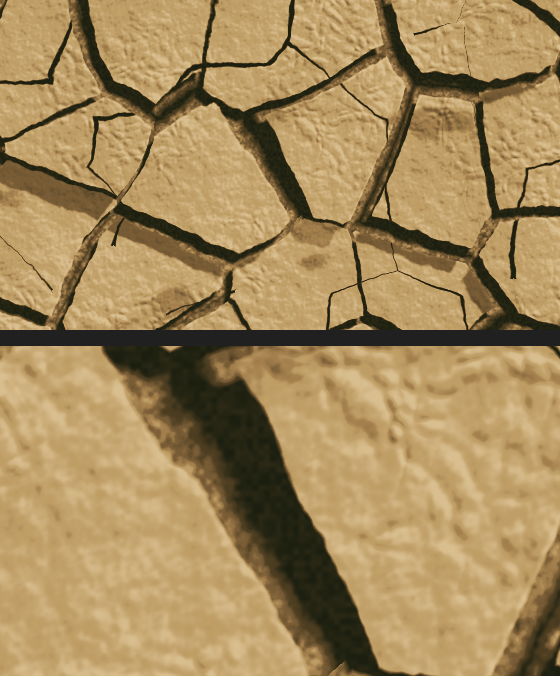
Top, the full canvas; bottom, a detail of the centre.
A Shadertoy shader for this texture:

```glsl
// Sun-baked mud: curled clay plates split by deep cracks, lit from the upper right.
// Warped Voronoi cells give the plates, each border has its own crack width, and
// offset samples toward the light give lit crack walls, rims and cast shadows.

#define PLATE_SCALE 2.6     // plates per canvas height
#define CRACK_MIN 0.005     // half width of the narrowest crack
#define CRACK_MAX 0.041     // half width of the widest crack
#define HAIR_SCALE 2.9      // cells of the hairline network
#define HAIR_WIDTH 0.0050   // half width of hairline cracks
#define HAIR_SHARE 0.48     // share of hairline borders that open
#define LIGHT vec2(0.60, 0.80)
#define SHADOW_REACH 0.10   // length of plate shadows
#define RELIEF 0.50         // strength of surface bumps
#define PLATE_TONE 0.87     // mean brightness of the clay

float hash(vec2 p) {
    vec3 q = fract(p.xyx * 0.1031);
    q += dot(q, q.yzx + 33.33);
    return fract((q.x + q.y) * q.z);
}

vec2 hash2(vec2 p) {
    return vec2(hash(p + 17.0), hash(p + 71.0));
}

float noise(vec2 p) {
    vec2 i = floor(p), f = fract(p);
    f = f * f * (3.0 - 2.0 * f);
    return mix(mix(hash(i), hash(i + vec2(1, 0)), f.x),
               mix(hash(i + vec2(0, 1)), hash(i + vec2(1, 1)), f.x), f.y);
}

float fbm(vec2 p) {
    float sum = 0.0, amp = 0.5;
    for (int i = 0; i < 4; i++) {
        sum += amp * noise(p);
        p = mat2(1.6, 1.2, -1.2, 1.6) * p + 5.3;
        amp *= 0.5;
    }
    return sum / 0.9375;
}

// Bends borders into curves, then frays them
vec2 warp(vec2 p) {
    vec2 bend = vec2(noise(p * 3.5 + 3.0), noise(p * 3.5 + 40.0)) - 0.5;
    vec2 fray = vec2(fbm(p * 22.0 + 9.0), fbm(p * 22.0 + 60.0)) - 0.5;
    return p + 0.11 * bend + 0.020 * fray;
}

// x: signed distance to the nearest crack edge (negative inside), y: plate height
vec2 crackField(vec2 p, float scale, bool hairline) {
    vec2 x = warp(p) * scale + (hairline ? 23.7 : 8.0);
    vec2 base = floor(x), f = fract(x), home = vec2(0), toHome = vec2(0);
    float best = 9.0;
    for (int j = -1; j <= 1; j++)
    for (int i = -1; i <= 1; i++) {
        vec2 cell = vec2(i, j);
        vec2 r = cell + 0.1 + 0.8 * hash2(base + cell) - f;
        if (dot(r, r) < best) { best = dot(r, r); home = cell; toHome = r; }
    }
    float d = 9.0;
    for (int j = -2; j <= 2; j++)
    for (int i = -2; i <= 2; i++) {
        vec2 cell = home + vec2(i, j);
        vec2 r = cell + 0.1 + 0.8 * hash2(base + cell) - f;
        vec2 across = r - toHome;
        if (dot(across, across) < 0.0001) continue;
        float pick = hash(2.0 * base + home + cell + 131.0);
        float width = hairline ? (pick < HAIR_SHARE ? HAIR_WIDTH : -0.1)
                               : mix(CRACK_MIN, CRACK_MAX, pick * pick);
        d = min(d, dot(0.5 * (toHome + r), normalize(across)) / scale - width);
    }
    return vec2(d, hash(base + home + 211.0));
}

// Clay surface height: clustered round blisters over rough grain
float clay(vec2 p) {
    vec2 x = p * 30.0 + 1.5 * vec2(noise(p * 16.0), noise(p * 16.0 + 30.0));
    vec2 base = floor(x);
    float nearest = 2.0;
    for (int j = -1; j <= 1; j++)
    for (int i = -1; i <= 1; i++) {
        vec2 cell = base + vec2(i, j);
        nearest = min(nearest, length(cell + hash2(cell) - x) / (0.6 + 0.6 * hash(cell)));
    }
    float patchy = smoothstep(0.35, 0.7, noise(p * 4.0 + 12.0));
    float blister = (1.0 - smoothstep(0.1, 0.75, nearest)) * mix(0.12, 0.55, patchy);
    return blister + 1.1 * fbm(p * 28.0) + 0.16 * noise(p * 125.0);
}

// Tone to colour, from crack black through umber to pale clay
vec3 earth(float t) {
    vec3 c = mix(vec3(0.09, 0.11, 0.055), vec3(0.30, 0.24, 0.13), smoothstep(0.0, 0.28, t));
    c = mix(c, vec3(0.47, 0.36, 0.21), smoothstep(0.28, 0.50, t));
    c = mix(c, vec3(0.64, 0.50, 0.30), smoothstep(0.50, 0.66, t));
    c = mix(c, vec3(0.75, 0.62, 0.40), smoothstep(0.66, 0.80, t));
    return mix(c, vec3(0.85, 0.745, 0.56), smoothstep(0.80, 1.08, t));
}

// Shadow that a higher plate at the sampled spot throws on this one
float castShadow(vec2 here, vec2 there) {
    return smoothstep(0.0, 0.012, there.x) * smoothstep(0.28, 0.40, there.y - here.y);
}

void mainImage(out vec4 fragColor, in vec2 fragCoord) {
    vec2 p = fragCoord / iResolution.y;
    float soft = max(0.0025, 0.8 / iResolution.y);
    vec2 here = crackField(p, PLATE_SCALE, false);
    vec2 near = crackField(p + LIGHT * 0.036, PLATE_SCALE, false);
    vec2 far = crackField(p + LIGHT * SHADOW_REACH, PLATE_SCALE, false);
    float grain = noise(p * 170.0);

    // Plate surface
    float slope = clay(p - LIGHT * 0.004) - clay(p + LIGHT * 0.004);
    float tone = PLATE_TONE + RELIEF * slope + 0.24 * (fbm(p * 4.0 + 7.0) - 0.5) + 0.07 * (grain - 0.5);
    float rim = (1.0 - smoothstep(0.003, 0.012, here.x)) * (1.0 - smoothstep(-0.008, 0.0, near.x));
    tone += 0.12 * rim;

    // Cast shadows and a few broad dark hollows
    float shade = max(castShadow(here, near), castShadow(here, far));
    float hollow = smoothstep(0.66, 0.74, fbm(p * vec2(2.2, 4.5) + 31.0));
    tone = mix(tone, 0.5 * tone, max(0.9 * shade, 0.6 * hollow));

    // Hairline cracks that thin out and vanish
    float hair = crackField(p, HAIR_SCALE, true).x + 0.010 * (noise(p * 5.0 + 50.0) - 0.35);
    tone = mix(0.06, tone, smoothstep(-soft, soft, hair));

    // Deep cracks: crumbly lit wall on one side, black floor and shade on the other
    float lit = smoothstep(-0.034, -0.008, here.x) * (1.0 - smoothstep(-0.006, 0.004, near.x));
    float crumbs = 0.30 + 0.55 * fbm(p * 70.0) + 0.25 * (grain - 0.5);
    float wall = mix(0.04 + 0.08 * grain, crumbs, lit);
    tone = mix(wall, tone, smoothstep(-soft, soft, here.x));

    fragColor = vec4(earth(tone), 1.0);
}
```
